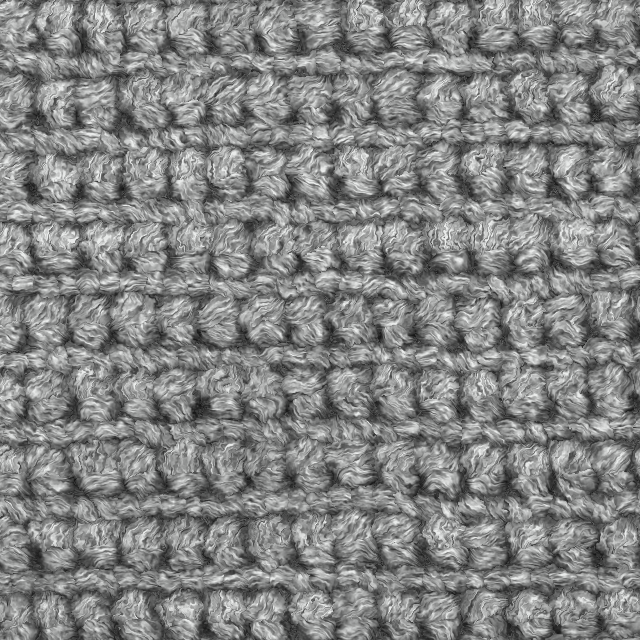
Reproduce this texture procedurally as a WebGL 1 fragment shader.

```glsl
precision highp float;
// Grey crocheted wool: rows of plump stitches divided by low twisted ridges.

uniform vec2 u_resolution;

const float STITCHES_ACROSS = 14.77;
const float ROW_PITCH = 1.702;               // in stitch widths
const vec2 FIRST_STITCH = vec2(0.25, 0.50);  // centre of the lower left stitch
const vec3 WOOL_TINT = vec3(0.992, 1.0, 0.996);

struct Yarn {
  float level;   // softly blended height of the surface
  float facing;  // -1 at the lower rim, 1 at the upper rim
  float seed;
  float crease;  // level difference to the strand beneath
  vec2 along;    // position in the fibre direction and across it
};

float hash(vec2 p) {
  vec3 q = fract(vec3(p.xyx) * 0.1031);
  q += dot(q, q.yzx + 33.33);
  return fract((q.x + q.y) * q.z);
}

float noise(vec2 p) {
  vec2 i = floor(p);
  vec2 f = fract(p);
  f = f * f * (3.0 - 2.0 * f);
  return mix(mix(hash(i), hash(i + vec2(1.0, 0.0)), f.x),
             mix(hash(i + vec2(0.0, 1.0)), hash(i + 1.0), f.x), f.y);
}

vec2 noise2(vec2 p) {
  return vec2(noise(p), noise(p + 71.3)) - 0.5;
}

vec2 rotate(vec2 p, float a) {
  float c = cos(a);
  float s = sin(a);
  return vec2(c * p.x + s * p.y, c * p.y - s * p.x);
}

// Lays one rounded strand over the yarn found so far, blending the heights.
Yarn layStrand(Yarn top, vec2 p, vec2 radius, float tilt, float fibreAngle,
               float lift, float seed) {
  const float SOFTNESS = 0.32;
  vec2 d = rotate(p, tilt) / radius;
  float level = 1.0 - dot(d, d) + lift;
  float gap = abs(level - top.level);
  float t = clamp(0.5 + 0.5 * (level - top.level) / SOFTNESS, 0.0, 1.0);
  bool covers = level > top.level;
  top.crease = covers ? gap : min(top.crease, gap);
  top.level = mix(top.level, level, t) + SOFTNESS * t * (1.0 - t);
  top.facing = mix(top.facing, clamp(d.y, -1.0, 1.0), t);
  if (covers) {
    top.seed = seed;
    top.along = rotate(p, fibreAngle);
  }
  return top;
}

// Two lobes of a stitch and the two ridge strands below it.
Yarn layStitch(Yarn top, vec2 p, vec2 id) {
  float a = hash(id + 11.0);
  float b = hash(id + 37.0);
  float c = hash(id + 59.0);
  vec2 size = vec2(0.93 + 0.14 * b, 0.93 + 0.14 * c);
  vec2 q = p - 0.13 * (vec2(a, b) - 0.5);
  top = layStrand(top, q - vec2(-0.04, 0.15), vec2(0.50, 0.44) * size,
                  0.5 * (c - 0.5), 0.45 + 1.0 * a, 0.25, a);
  top = layStrand(top, q - vec2(0.06, -0.24), vec2(0.41, 0.38) * size,
                  -0.35, -0.70 + 0.7 * b, 0.20, b);
  for (int k = 0; k < 2; k++) {
    float side = float(k) - 0.5;
    float r = hash(id * 2.0 + vec2(float(k), 83.0));
    vec2 centre = vec2(0.5 * side, -0.86 + 0.16 * (r - 0.5));
    top = layStrand(top, p - centre, vec2(0.42, 0.29),
                    -0.55 + 0.6 * r, -0.85 + 1.0 * r, -0.12, r);
  }
  return top;
}

// Fine short streaks that wander and bend along a strand.
float fibres(vec2 q, vec2 p, float seed) {
  q = rotate(q, 1.1 * (noise(p * 2.0) - 0.5));
  q.y += (0.9 * seed - 0.2) * q.x * q.x;
  q += 0.05 * noise2(p * 5.0) + seed * 31.0;
  float ply = noise(q * vec2(3.0, 9.0));
  float thread = noise(q * vec2(6.0, 21.0) + 9.0);
  float hair = noise(q * vec2(10.0, 33.0) + 23.0);
  return 0.20 * ply + 0.43 * thread + 0.37 * hair;
}

void main() {
  vec2 uv = gl_FragCoord.xy / u_resolution;
  vec2 p = uv * STITCHES_ACROSS - FIRST_STITCH;

  // Hand-made unevenness and fuzzy strand outlines
  vec2 fuzz = 0.16 * noise2(p * 3.2) + 0.09 * noise2(p * 9.0) + 0.06 * noise2(p * 19.0);
  p += 0.22 * noise2(p * 0.35) + fuzz;
  p.y -= 0.008 * p.x;

  vec2 pitch = vec2(1.0, ROW_PITCH);
  vec2 cell = floor(p / pitch + 0.5);
  Yarn yarn = Yarn(-0.45, 0.0, 0.5, 1.0, p);
  float hole = 0.0;
  for (int j = -1; j <= 1; j++) {
    for (int i = -1; i <= 1; i++) {
      vec2 id = cell + vec2(float(i), float(j));
      float rowShift = 0.16 * (hash(vec2(id.y, 5.0)) - 0.5);
      vec2 q = p - id * pitch - vec2(rowShift, 0.0);
      yarn = layStitch(yarn, q, id + 20.0);
      vec2 d = (q - vec2(0.53, -0.28)) / vec2(0.17, 0.22);
      hole += exp(-dot(d, d)) * (0.3 + 0.7 * hash(id + 97.0));
    }
  }

  // Rounded form, light from above and shadowed creases
  float tone = mix(0.29, 0.605, smoothstep(-0.25, 0.85, yarn.level));
  tone += 0.035 * yarn.facing + 0.04 * (yarn.seed - 0.5);
  tone *= mix(0.90, 1.0, smoothstep(0.0, 0.20, yarn.crease));
  tone *= 1.0 - 0.42 * min(hole, 1.0);

  // Wool fibres, stray fuzz and soft uneven lighting
  vec2 unfuzzed = yarn.along - 0.7 * fuzz;
  tone *= 1.0 + 1.55 * (fibres(unfuzzed, p - fuzz, yarn.seed) - 0.5);
  tone += 0.08 * (noise((p - fuzz) * 24.0) - 0.5);
  tone *= 0.99 + 0.06 * uv.y + 0.08 * (noise(uv * 3.0) - 0.5);
  gl_FragColor = vec4(clamp(tone, 0.08, 0.92) * WOOL_TINT, 1.0);
}
```
